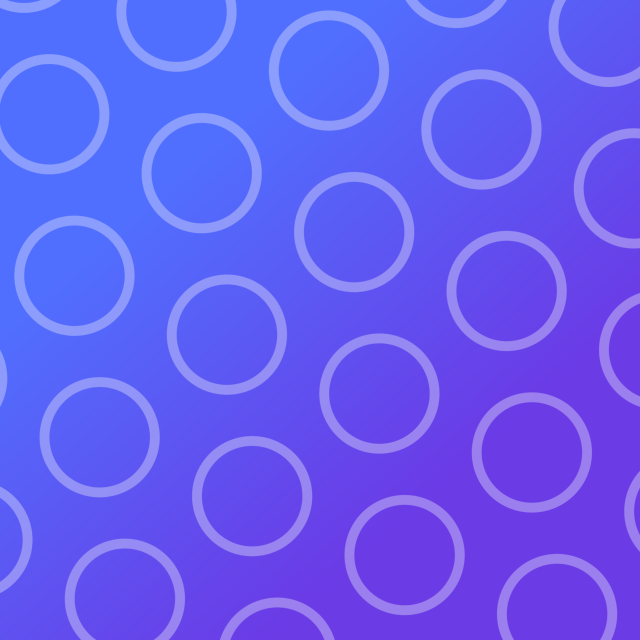
Give the GLSL for this pattern, as a Shadertoy shader.

```glsl
// Pale translucent rings on a tilted hexagonal lattice over a blue to violet diagonal gradient.
#define SPACING 0.2554
#define TILT 0.3687
#define ANCHOR vec2(0.5534, 0.6374)
#define RING_RADIUS 0.0862
#define RING_WIDTH 0.0154
#define RING_OPACITY 0.40
#define RING_COLOR vec3(0.90, 0.90, 0.98)
#define BLUE vec3(0.315, 0.435, 1.0)
#define VIOLET vec3(0.418, 0.230, 0.900)
#define GRADIENT_ANGLE -0.85
#define GRADIENT_SPAN 0.64

vec2 rotate(vec2 p, float angle) {
    float c = cos(angle), s = sin(angle);
    return vec2(c * p.x - s * p.y, s * p.x + c * p.y);
}

// Distance to the nearest lattice point, from two interleaved rectangular grids
float hexCenterDistance(vec2 p) {
    vec2 cell = vec2(1.0, sqrt(3.0));
    vec2 a = mod(p + 0.5 * cell, cell) - 0.5 * cell;
    vec2 b = mod(p, cell) - 0.5 * cell;
    return sqrt(min(dot(a, a), dot(b, b)));
}

// Linear ramp through the canvas center, flat beyond both ends
vec3 background(vec2 p) {
    vec2 direction = vec2(cos(GRADIENT_ANGLE), sin(GRADIENT_ANGLE));
    float t = dot(p - 0.5, direction) / GRADIENT_SPAN + 0.5;
    return mix(BLUE, VIOLET, clamp(t, 0.0, 1.0));
}

void mainImage(out vec4 fragColor, in vec2 fragCoord) {
    vec2 p = fragCoord / iResolution.y;
    float pixel = 1.0 / iResolution.y;

    // Ring outline, smoothed over about one pixel
    vec2 lattice = rotate(p - ANCHOR, TILT) / SPACING;
    float centerDistance = hexCenterDistance(lattice) * SPACING;
    float edge = abs(centerDistance - RING_RADIUS) - 0.5 * RING_WIDTH;
    float ring = 1.0 - smoothstep(-0.75 * pixel, 0.75 * pixel, edge);

    vec3 color = mix(background(p), RING_COLOR, RING_OPACITY * ring);
    fragColor = vec4(color, 1.0);
}
```
